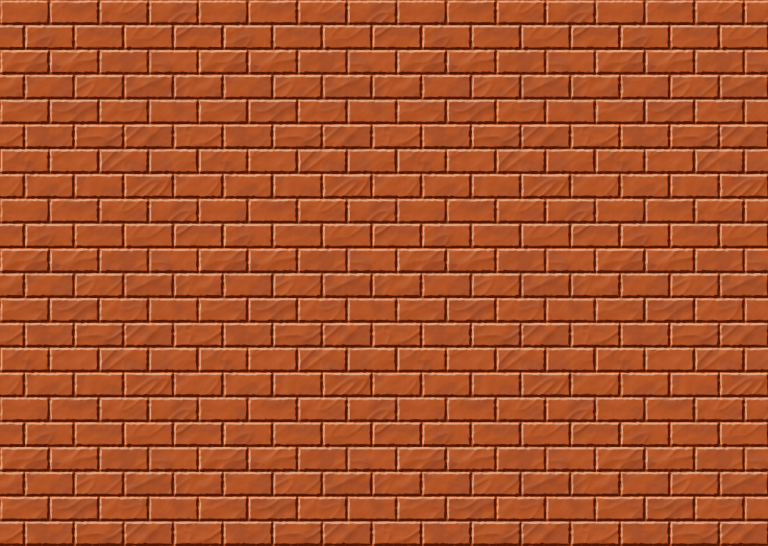
This texture is drawn by a Shadertoy shader. Its source:

```glsl
// Running-bond wall of orange clay bricks, 22 courses high, each brick 2 by 1.
// A height field of rough bricks with worn edges is embossed by light from the
// upper left; its roughness repeats every 4 bricks and 8 courses.

float hash(vec2 cell) {
    vec3 q = fract(cell.xyx * 0.1031);
    q += dot(q, q.yzx + 33.33);
    return fract((q.x + q.y) * q.z);
}

// Value noise that wraps after 8 course heights on both axes
float wrapNoise(vec2 p, vec2 freq) {
    p *= freq;
    vec2 i = floor(p), f = fract(p), period = 8.0 * freq;
    f = f * f * (3.0 - 2.0 * f);
    float a = hash(mod(i, period));
    float b = hash(mod(i + vec2(1, 0), period));
    float c = hash(mod(i + vec2(0, 1), period));
    float d = hash(mod(i + vec2(1, 1), period));
    return mix(mix(a, b, f.x), mix(c, d, f.x), f.y);
}

// Odd courses are shifted by half a brick
vec2 brickSpace(vec2 p) {
    return vec2(p.x * 0.5 + 0.5 * mod(floor(p.y), 2.0), p.y);
}

// Rises from 0 in the joint to 1 on the brick face
float brickProfile(vec2 p, float pixel) {
    vec2 q = fract(brickSpace(p));
    vec2 edge = min(q, 1.0 - q) * vec2(2, 1);
    float d = min(edge.x, edge.y) + 0.05 * (wrapNoise(p, vec2(8)) - 0.5);
    return smoothstep(0.0, max(0.1, 1.5 * pixel), d);
}

float wallHeight(vec2 p, float pixel) {
    float profile = brickProfile(p, pixel);
    // Slanted creases, stronger on some bricks
    float wear = hash(mod(floor(brickSpace(p)), vec2(4, 8)) + 17.0);
    float n = wrapNoise(vec2(p.x + p.y, p.y), vec2(2, 1));
    float crease = pow(1.0 - abs(2.0 * n - 1.0), 3.0);
    float lumps = wrapNoise(p + 3.7, vec2(3));
    float grain = wrapNoise(p, vec2(8));
    return profile * (1.0 + 0.35 * wear * crease + 0.18 * lumps + 0.05 * grain);
}

void mainImage(out vec4 fragColor, in vec2 fragCoord) {
    // One unit is one course, measured from the top left
    float pixel = 22.0 / iResolution.y;
    vec2 p = vec2(fragCoord.x, iResolution.y - fragCoord.y) * pixel;

    // Emboss, with extra shade inside the joints
    vec2 lightStep = vec2(0.033, 0.046);
    float relief = wallHeight(p + lightStep, pixel) - wallHeight(p - lightStep, pixel);
    relief -= 0.42 * (1.0 - brickProfile(p, pixel));

    // Clay face with soft tonal drift
    vec3 clay = mix(vec3(0.66, 0.315, 0.165), vec3(0.71, 0.335, 0.155),
                    smoothstep(0.25, 0.65, wrapNoise(p + 1.3, vec2(2))));
    vec3 color = mix(clay, vec3(0.88, 0.64, 0.50), clamp(relief * 1.1, 0.0, 1.0));
    color = mix(color, vec3(0.32, 0.09, 0.0), clamp(-relief * 1.05, 0.0, 1.0));

    fragColor = vec4(color, 1.0);
}
```
